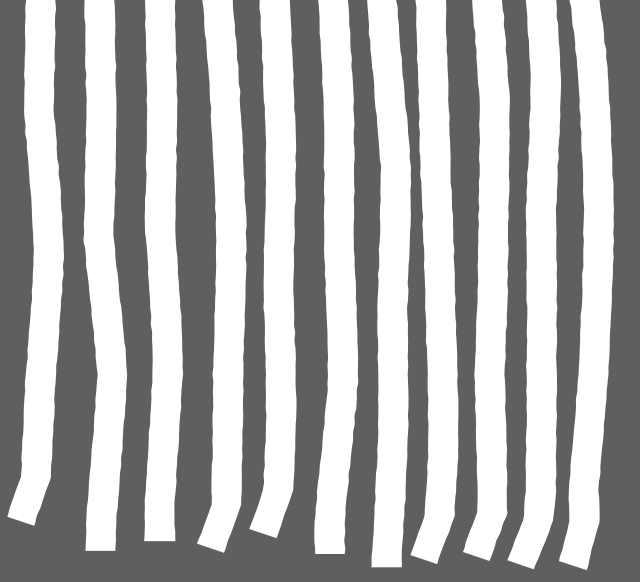
A Shadertoy shader for this pattern:

```glsl
// Eleven hand-cut white strips hang from the top edge over flat grey.
// Each strip is a bent centre line through random knots, with a constant
// width, slightly rough sides and either a flat or a kicked, slanted foot.

// Lengths are in canvas heights; depth runs downward from the top edge.
const int   STRIPS       = 11;
const float FIRST_X      = 0.0673;
const float PITCH        = 0.0946;
const float HALF_WIDTH   = 0.0258;
const float ARCH         = 0.0344;  // inner strips shift to the right
const float SWAY         = 0.0143;  // bulge shared by all strips
const float SWAY_BIAS    = 0.0086;
const float WANDER       = 0.0125;  // random bend of one strip
const float KNOTS        = 4.2;     // bends per canvas height
const float JOINT_SOFT   = 0.2;     // 0 = sharp bends, 1 = smooth bends
const float ROUGHNESS    = 0.0009;
const float ROUGH_FREQ   = 70.0;
const float END_DEPTH    = 0.915;
const float END_GROWTH   = 0.005;   // extra length per strip
const float END_JITTER   = 0.02;
const float FLAT_EXTRA   = 0.02;
const float FOOT_LENGTH  = 0.075;
const float FOOT_SLOPE   = 0.3;
const float PI           = 3.14159;
const vec3  GROUND_COLOR = vec3(0.373);
const vec3  STRIP_COLOR  = vec3(1.0);

// Random value in -1..1
float hash(vec2 p) {
    return 2.0 * fract(sin(dot(p, vec2(127.1, 311.7))) * 43758.5) - 1.0;
}

// Random polyline in one dimension, with eased joints
float bentLine(float t, float seed, float softness) {
    float knot = floor(t), f = t - knot;
    f = mix(f, smoothstep(0.0, 1.0, f), softness);
    return mix(hash(vec2(knot, seed)), hash(vec2(knot + 1.0, seed)), f);
}

// Strips with a level end come in pairs on the left
bool hasFlatFoot(int i) {
    int k = i % 4;
    return i < 8 && (k == 1 || k == 2);
}

float endDepth(int i) {
    float n = float(i);
    float level = hasFlatFoot(i) ? FLAT_EXTRA : 0.0;
    return END_DEPTH + END_GROWTH * n + level + END_JITTER * hash(vec2(n, 8.3));
}

float centreLine(int i, float depth) {
    float n = float(i);
    float x = FIRST_X + PITCH * n;
    x += ARCH * sin(PI * (n + 0.5) / (float(STRIPS) - 0.5));
    x += SWAY * sin(PI * depth) - SWAY_BIAS;
    float phase = 0.5 + 0.5 * hash(vec2(n, 3.7));
    return x + WANDER * bentLine(depth * KNOTS + phase, n + 20.0, JOINT_SOFT);
}

// Negative inside the strip
float stripDistance(vec2 p, int i) {
    float end = endDepth(i);
    float slope = hasFlatFoot(i) ? 0.0 : FOOT_SLOPE;
    float centre = centreLine(i, p.y) - slope * max(0.0, p.y - end + FOOT_LENGTH);
    float across = p.x - centre;
    float seed = 50.0 + float(i) * 2.0 + step(0.0, across);
    float rough = ROUGHNESS * bentLine(p.y * ROUGH_FREQ, seed, 1.0);
    float side = abs(across) - HALF_WIDTH + rough;
    float foot = (p.y - end - slope * across) / sqrt(1.0 + slope * slope);
    return max(side, foot);
}

void mainImage(out vec4 fragColor, in vec2 fragCoord) {
    vec2 p = fragCoord / iResolution.y;
    p.y = 1.0 - p.y;

    float d = 1.0;
    for (int i = 0; i < STRIPS; i++) {
        d = min(d, stripDistance(p, i));
    }

    float coverage = clamp(0.5 - d * iResolution.y, 0.0, 1.0);
    fragColor = vec4(mix(GROUND_COLOR, STRIP_COLOR, coverage), 1.0);
}
```
